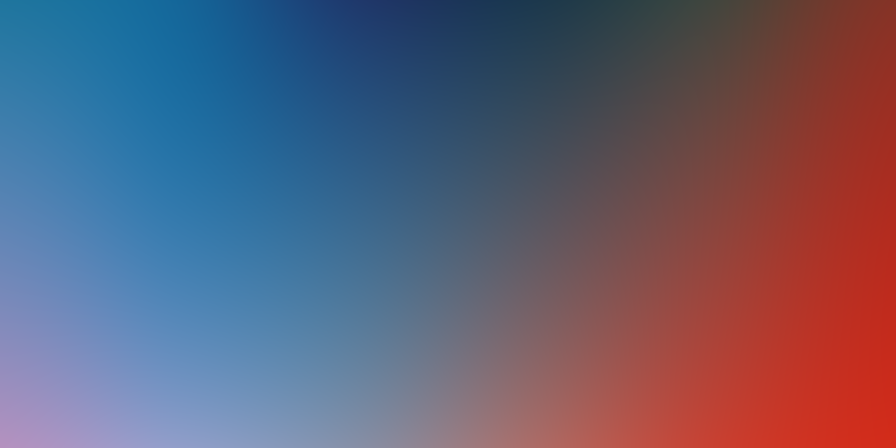
Give the GLSL for this background, as a WebGL 1 fragment shader.

```glsl
precision highp float;

uniform vec2 u_resolution;

// Colour stops from left to right, evenly spaced
const vec3 TOP_TEAL = vec3(0.12, 0.46, 0.62);
const vec3 TOP_BLUE = vec3(0.08, 0.40, 0.60);
const vec3 TOP_NAVY = vec3(0.12, 0.22, 0.42);
const vec3 TOP_INK = vec3(0.11, 0.22, 0.30);
const vec3 TOP_OLIVE = vec3(0.26, 0.27, 0.24);
const vec3 TOP_RUST = vec3(0.52, 0.20, 0.15);

const vec3 MID_SKY = vec3(0.37, 0.52, 0.71);
const vec3 MID_BLUE = vec3(0.21, 0.48, 0.68);
const vec3 MID_STEEL = vec3(0.23, 0.41, 0.56);
const vec3 MID_SLATE = vec3(0.35, 0.34, 0.38);
const vec3 MID_BROWN = vec3(0.54, 0.27, 0.24);
const vec3 MID_RED = vec3(0.70, 0.17, 0.12);

const vec3 LOW_PINK = vec3(0.71, 0.57, 0.75);
const vec3 LOW_LILAC = vec3(0.57, 0.62, 0.79);
const vec3 LOW_GREY = vec3(0.53, 0.56, 0.65);
const vec3 LOW_ROSE = vec3(0.68, 0.42, 0.40);
const vec3 LOW_CORAL = vec3(0.79, 0.25, 0.19);
const vec3 LOW_SCARLET = vec3(0.83, 0.17, 0.10);

const float STOP_INTERVALS = 5.0;

// Catmull-Rom weight at a distance measured in stops
float splineWeight(float offset) {
  float d = abs(offset);
  float inner = 1.0 + d * d * (1.5 * d - 2.5);
  float outer = 2.0 + d * (-4.0 + d * (2.5 - 0.5 * d));
  return d < 1.0 ? inner : (d < 2.0 ? outer : 0.0);
}

// Smooth horizontal ramp through six colours
vec3 ramp(float x, vec3 a, vec3 b, vec3 c, vec3 d, vec3 e, vec3 f) {
  float s = x * STOP_INTERVALS;
  vec3 left = vec3(splineWeight(s), splineWeight(s - 1.0), splineWeight(s - 2.0));
  vec3 right = vec3(splineWeight(s - 3.0), splineWeight(s - 4.0), splineWeight(s - 5.0));
  vec3 sum = a * left.x + b * left.y + c * left.z
           + d * right.x + e * right.y + f * right.z;
  return sum / dot(left + right, vec3(1.0));
}

// Quadratic curve through the low, middle and top colours
vec3 verticalBlend(float y, vec3 low, vec3 middle, vec3 top) {
  return low * (1.0 - y) * (1.0 - 2.0 * y)
       + middle * 4.0 * y * (1.0 - y)
       + top * y * (2.0 * y - 1.0);
}

void main() {
  vec2 uv = gl_FragCoord.xy / u_resolution;

  vec3 top = ramp(uv.x, TOP_TEAL, TOP_BLUE, TOP_NAVY, TOP_INK, TOP_OLIVE, TOP_RUST);
  vec3 middle = ramp(uv.x, MID_SKY, MID_BLUE, MID_STEEL, MID_SLATE, MID_BROWN, MID_RED);
  vec3 low = ramp(uv.x, LOW_PINK, LOW_LILAC, LOW_GREY, LOW_ROSE, LOW_CORAL, LOW_SCARLET);

  vec3 color = verticalBlend(uv.y, low, middle, top);
  gl_FragColor = vec4(clamp(color, 0.0, 1.0), 1.0);
}
```
